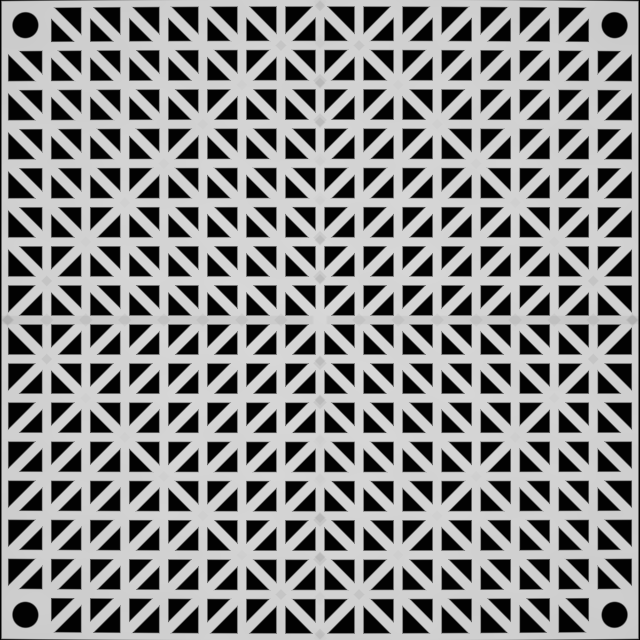
Write a Shadertoy shader that draws this pattern.

```glsl
#define PITCH 0.061
#define HOLE_HALF 0.0233
#define RIM_REACH 0.0295
#define STRUT 0.0114
#define BOLT_POS 0.4603
#define BOLT_RADIUS 0.0202
#define LAST_CELL 7.0
#define PLATE_TONE 0.838
#define VOID_TONE 0.008
#define SMUDGE_SIZE 0.0105

// Signed distance to the openings of one mirrored quadrant, negative inside
float openings(vec2 p) {
    vec2 cell = min(floor(p / PITCH), LAST_CELL);
    vec2 f = p - (cell + 0.5) * PITCH;
    vec2 reach = mix(vec2(HOLE_HALF), vec2(RIM_REACH), step(LAST_CELL - 0.5, cell));
    vec2 side = max(f - reach, -HOLE_HALF - f);

    // Struts run outward, except on the ring of cells that turns them across
    bool turned = abs(cell.x + cell.y - LAST_CELL) < 0.5;
    float across = turned ? f.x + f.y : f.x - f.y;
    float hole = max(max(side.x, side.y), (STRUT - abs(across)) * 0.7071);

    bool corner = min(cell.x, cell.y) > LAST_CELL - 0.5;
    return corner ? length(p - BOLT_POS) - BOLT_RADIUS : hole;
}

float diamond(vec2 d, float size, float aa) {
    return 1.0 - smoothstep(-aa, aa, abs(d.x) + abs(d.y) - size);
}

// Darkening of the joints along the seams and the turned ring
float smudges(vec2 p, float aa) {
    vec2 node = floor(p / PITCH + 0.5);
    vec2 d = p - node * PITCH;
    float shade = 0.0;
    if (node.x < 0.5 && node.y > 0.5) {
        float heavy = step(0.0, sin((node.y - 0.5) * 1.5708));
        vec2 shifted = d - vec2(0.0, 0.0065);
        float overlap = diamond(shifted, SMUDGE_SIZE, aa)
                      + diamond(shifted + vec2(0.0, 0.004), SMUDGE_SIZE * 0.8, aa);
        shade += overlap * mix(0.012, 0.05, heavy);
    }
    if (node.y < 0.5 && node.x > 0.5) {
        shade += 0.035 * diamond(d, SMUDGE_SIZE, aa);
    }
    if (abs(node.x + node.y - 8.0) < 0.5) {
        float heavy = step(6.5, max(node.x, node.y));
        shade += diamond(d, SMUDGE_SIZE * 0.8, aa) * mix(0.015, 0.05, heavy);
    }
    // Horizontal seam bars
    float bar = 1.0 - smoothstep(-aa, aa, p.y - 0.0065);
    return shade + 0.04 * bar * smoothstep(0.008, 0.013, p.x);
}

void mainImage(out vec4 fragColor, in vec2 fragCoord) {
    vec2 uv = fragCoord / iResolution.xy - 0.5;
    float aa = 1.0 / min(iResolution.x, iResolution.y);

    // Slight bulge of the plate toward the middle of its top and bottom
    vec2 p = abs(uv);
    p.y -= 0.011 * p.y * p.y * (1.0 - 4.0 * p.x * p.x);

    // Plate shading: soft falloff and faint layered streaks
    float streaks = sin(uv.x * 41.0 + 2.0 * sin(uv.y * 9.0)) + sin(uv.y * 67.0 + uv.x * 13.0);
    float plate = PLATE_TONE - 0.09 * dot(uv, uv) + 0.003 * streaks - smudges(p, aa);

    // Openings and the dark outer border
    float solid = smoothstep(-aa, aa, openings(p));
    float rim = max(p.x - 0.4977, p.y - 0.4983);
    solid *= 1.0 - smoothstep(-aa, aa, rim);

    fragColor = vec4(vec3(mix(VOID_TONE, plate, solid)), 1.0);
}
```
